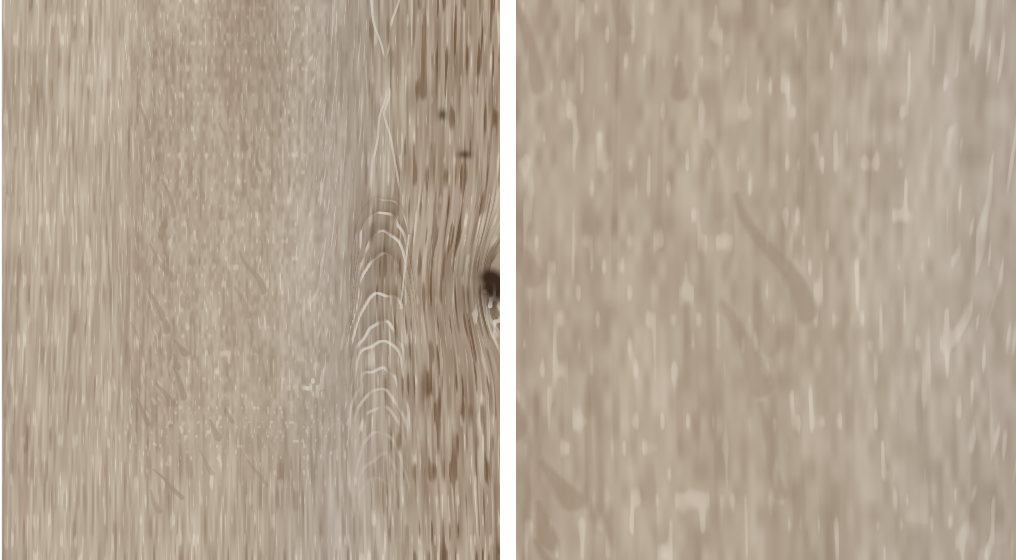
Left, the full canvas; right, a detail of the centre.
Give the GLSL for this texture, as a Shadertoy shader.

```glsl
#define SHADE vec3(0.55, 0.47, 0.39)
#define LIGHT vec3(0.77, 0.715, 0.645)
#define BARK vec3(0.20, 0.14, 0.10)
#define CHALK vec3(0.87, 0.85, 0.82)
#define TONE 0.66
#define GRAIN 0.85
#define FLECKS 30
#define KNOT vec2(0.877, 0.487)
#define ARCH_TOP vec2(0.684, 0.655)
#define ARCH_WIDTH 0.078
#define RING_GAP 0.042

float hash(vec2 p) {
    return fract(sin(dot(p, vec2(127.1, 311.7))) * 43758.5453);
}

float noise(vec2 p) {
    vec2 i = floor(p), f = fract(p);
    f = f * f * (3.0 - 2.0 * f);
    return mix(mix(hash(i), hash(i + vec2(1, 0)), f.x),
               mix(hash(i + vec2(0, 1)), hash(i + vec2(1, 1)), f.x), f.y);
}

float bell(float x, float width) {
    return exp(-x * x / (width * width));
}

// Distance to a segment, with the place along it in y
vec2 segment(vec2 p, vec2 a, vec2 b) {
    vec2 ab = b - a;
    float t = clamp(dot(p - a, ab) / dot(ab, ab), 0.0, 1.0);
    return vec2(length(p - a - ab * t), t);
}

// Smooth slanting ray flecks, scattered over the middle of the board
float rayFlecks(vec2 p) {
    p += 0.012 * vec2(noise(p * 28.0) - 0.5, noise(p * 28.0 + 40.0) - 0.5);
    float mask = 0.0;
    for (int i = 0; i < FLECKS; i++) {
        float k = float(i);
        float height = (k + hash(vec2(k, 1.0))) / float(FLECKS);
        vec2 center = vec2(mix(0.24, 0.47, hash(vec2(k, 2.0))), mix(0.10, 0.80, height));
        vec2 dir = normalize(vec2(mix(0.75, 0.2, height) * (0.4 + hash(vec2(k, 3.0))), -1.0));
        float halfLength = mix(0.008, 0.042, hash(vec2(k, 4.0)));
        vec2 s = segment(p, center - dir * halfLength, center + dir * halfLength);
        float radius = mix(0.002, 0.0065, s.y) * (0.6 + 0.5 * hash(vec2(k, 5.0)));
        float strength = 0.5 + 0.5 * hash(vec2(k, 6.0));
        mask = max(mask, strength * (1.0 - smoothstep(radius - 0.002, radius + 0.002, s.x)));
    }
    return mask;
}

void mainImage(out vec4 fragColor, in vec2 fragCoord) {
    vec2 p = fragCoord / iResolution.y;
    vec2 toKnot = p - KNOT;

    // Grain space: slight lean on the left, bending around the knot
    vec2 q = p;
    q.x += 0.010 * (noise(p * vec2(7.0, 4.0)) - 0.5) - 0.025 * p.y * (1.0 - smoothstep(0.1, 0.4, p.x));
    q.x += 0.05 * bell(toKnot.y, 0.11) * exp(-abs(toKnot.x) / 0.08);

    // Regions of the board
    float speckled = smoothstep(0.18, 0.30, p.x) * (1.0 - smoothstep(0.55, 0.66, p.x))
                   * smoothstep(0.12, 0.30, p.y);
    float rough = smoothstep(0.60, 0.80, p.x);

    // Broad tone
    float tone = TONE + 0.32 * (noise(q * vec2(11.0, 1.6)) - 0.5);
    tone += 0.12 * (1.0 - smoothstep(0.10, 0.35, p.x)) - 0.14 * rough;
    tone -= 0.24 * bell(p.x - 0.44, 0.09) * smoothstep(0.45, 1.0, p.y);
    tone += 0.10 * (1.0 - smoothstep(0.05, 0.35, p.y));
    tone -= 0.15 * (1.0 - smoothstep(0.0, 0.025, p.x));

    // Fine fibres, pores and pale strokes
    float streak = noise(q * vec2(240.0, 17.0)) - 0.5;
    float speckle = noise(q * vec2(215.0, 75.0) + 9.0) - 0.5;
    float fibre = noise(q * vec2(95.0, 7.0) + 31.0) - 0.5;
    float pore = smoothstep(0.62, 0.88, noise(q * vec2(190.0, 19.0) + 57.0));
    float pale = smoothstep(0.70, 0.92, noise(q * vec2(270.0, mix(28.0, 65.0, speckled)) + 83.0));
    float grain = mix(streak, speckle, 0.7 * speckled) * 0.62 + fibre * 0.32;
    grain += 0.38 * pale - pore * (0.28 + 0.32 * rough) * (1.0 - 0.4 * speckled);
    grain *= GRAIN * (1.0 + 0.35 * rough);

    // Ray flecks cover the grain
    float fleck = rayFlecks(p);
    tone += grain * (1.0 - 0.75 * fleck) - 0.26 * fleck;

    // Nested arches with straight flanks
    vec2 a = p - ARCH_TOP;
    a.x += 0.012 * (noise(p * vec2(16.0, 22.0)) - 0.5) + 0.03 * a.y * a.y;
    float side = a.x / ARCH_WIDTH;
    float depth = -a.y - 22.0 * a.x * a.x / max(1.0 - side * side, 0.06);
    depth += 0.022 * (noise(p * vec2(45.0, 30.0)) - 0.5);
    float ring = depth / RING_GAP + 0.9 * noise(vec2(depth * 18.0, 4.0));
    float slope = max(fwidth(ring) * iResolution.y, 1.0);
    float lineDist = abs(fract(ring) - 0.5) / slope;
    float inside = smoothstep(-0.005, 0.015, depth) * (1.0 - smoothstep(0.75, 0.98, abs(side)));
    float fade = inside * (1.0 - smoothstep(0.20, 0.60, depth));
    float broken = smoothstep(0.22, 0.60, noise(p * vec2(60.0, 35.0) + 12.0));
    float chalk = fade * broken * (1.0 - smoothstep(0.0008, 0.0032, lineDist))
                * (1.0 - smoothstep(70.0, 230.0, slope));
    tone -= fade * (0.12 + 0.30 * smoothstep(0.3, 1.0, fract(ring + 0.5)) * bell(a.y + 0.12, 0.16));

    // Spindle above the arches
    float halfWidth = 0.003 + 0.22 * max(p.y - 0.90, 0.0) + 0.18 * max(0.80 - p.y, 0.0);
    float axis = p.x - 0.688 + 0.012 * (noise(p * vec2(6.0, 24.0)) - 0.5);
    float above = smoothstep(0.64, 0.69, p.y);
    chalk = max(chalk, 0.75 * above * broken * (1.0 - smoothstep(0.001, 0.003, abs(abs(axis) - halfWidth))));
    tone += 0.16 * above * (1.0 - smoothstep(halfWidth - 0.002, halfWidth + 0.003, abs(axis)));

    // Pale crack and flaked patches
    vec2 crack = segment(p, vec2(0.730, 0.580), vec2(0.715, 0.450));
    chalk = max(chalk, 0.8 * (1.0 - smoothstep(0.0007, 0.0025, crack.x)));
    float flakes = smoothstep(0.64, 0.78, noise(p * vec2(120.0, 75.0) + 5.0));
    float patches = bell(length(p - vec2(0.545, 0.315)), 0.030)
                  + 1.3 * bell(length(p - KNOT + vec2(0.0, 0.055)), 0.035);
    chalk = max(chalk, flakes * min(patches, 1.0));

    // Main knot and two pin knots
    float knotDist = length(toKnot * vec2(1.0, 0.9)) + 0.018 * (noise(p * 55.0) - 0.5);
    float dark = 0.95 * (1.0 - smoothstep(0.006, 0.034, knotDist));
    dark += 0.25 * bell(knotDist, 0.07);
    dark += 0.65 * bell(length((p - vec2(0.790, 0.795)) * vec2(1.0, 0.7)), 0.007);
    dark += 0.60 * bell(length((p - vec2(0.830, 0.724)) * vec2(0.6, 1.0)), 0.007);

    // Colour
    vec3 color = mix(SHADE, LIGHT, clamp(tone, -0.5, 1.3));
    color += vec3(-0.014, 0.0, 0.016) * bell(p.x - 0.60, 0.10);
    color = mix(color, BARK, clamp(dark, 0.0, 0.95));
    color = mix(color, CHALK, 0.75 * chalk);
    color = mix(vec3(1.0), color, smoothstep(0.002, 0.005, p.x));
    fragColor = vec4(color, 1.0);
}
```
